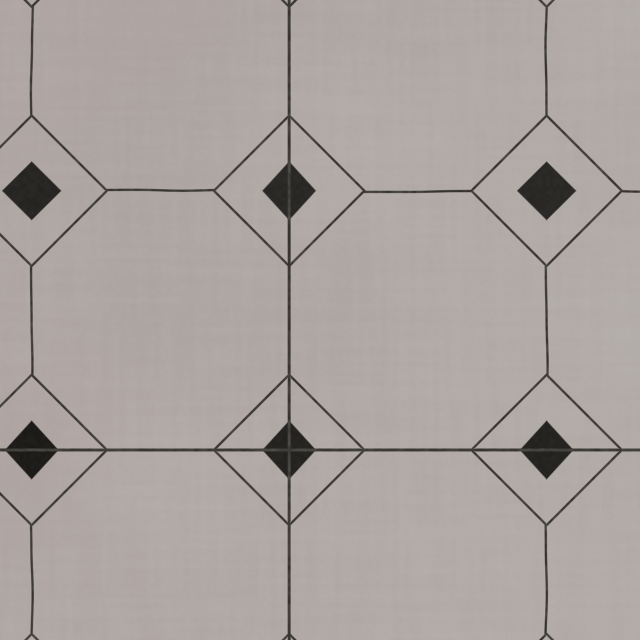
Reproduce this pattern procedurally as a three.js fragment shader.

```glsl
varying vec2 vUv;

float hash(vec2 p) {
  vec3 q = fract(vec3(p.xyx) * 0.1031);
  q += dot(q, q.yzx + 33.33);
  return fract((q.x + q.y) * q.z);
}

float noise(vec2 p) {
  vec2 i = floor(p);
  vec2 f = fract(p);
  f = f * f * (3.0 - 2.0 * f);
  return mix(mix(hash(i), hash(i + vec2(1.0, 0.0)), f.x),
             mix(hash(i + vec2(0.0, 1.0)), hash(i + 1.0), f.x), f.y);
}

// Coverage of a line, from the distance to its centre
float stroke(float d, float halfWidth) {
  return 1.0 - smoothstep(halfWidth - 0.0012, halfWidth + 0.0012, abs(d));
}

float diamond(vec2 p, vec2 radius) {
  return (dot(abs(p) / radius, vec2(1.0)) - 1.0) * min(radius.x, radius.y) * 0.7071;
}

// Stone surface: broad tone, faint crossing streaks and fine grain
vec3 stone(vec2 uv) {
  float tone = 0.25 + 0.3 * uv.x + 0.45 * (noise(uv * 4.0 + 7.0) - 0.5);
  tone += 0.22 * (noise(uv * vec2(110.0, 9.0)) - 0.5);
  tone += 0.22 * (noise(uv * vec2(9.0, 130.0) + 31.0) - 0.5);
  tone += 0.18 * (noise(uv * 260.0) - 0.5);
  vec3 color = mix(vec3(0.675, 0.645, 0.635), vec3(0.715, 0.694, 0.676), clamp(tone, 0.0, 1.0));
  float blush = noise(uv * 3.0 + 19.0) * (1.0 - uv.x);
  return color + vec3(0.008, -0.006, -0.004) * blush;
}

void main() {
  // Lattice of diamonds, two cells to each pressed sheet
  vec2 pitch = vec2(0.4023, 0.405);
  vec2 lattice = (vUv - vec2(0.4518, 0.2969)) / pitch;
  vec2 cell = floor(lattice + 0.5);
  vec2 p = (lattice - cell) * pitch;
  vec2 onSeam = 1.0 - mod(cell, 2.0);

  vec3 color = stone(vUv);

  // Small dark inset, trimmed slightly where a seam crosses it
  float trimmed = max(onSeam.x, onSeam.y);
  float inset = diamond(p, vec2(mix(0.0462, 0.0418, trimmed), 0.0458));
  vec3 insetColor = vec3(0.115, 0.11, 0.10) + 0.07 * pow(hash(cell + 11.0), 3.0);
  insetColor += 0.025 * (noise(vUv * 180.0) - 0.5);
  color = mix(color, insetColor, 1.0 - smoothstep(-0.0014, 0.0014, inset));

  // Diamond outline
  float frame = diamond(p, vec2(0.1175));
  float lines = stroke(frame, 0.0018);

  // Joints stop at the frame and waver; seams run straight through
  vec2 waver = vec2(noise(vec2(vUv.y * 14.0, cell.x + 5.0)),
                    noise(vec2(vUv.x * 14.0, cell.y + 23.0))) - 0.5;
  vec2 joint = p + 0.004 * waver * (1.0 - onSeam);
  vec2 reach = max(onSeam, vec2(smoothstep(-0.001, 0.001, frame)));
  lines = max(lines, stroke(joint.x, mix(0.0018, 0.0023, onSeam.x)) * reach.x);
  lines = max(lines, stroke(joint.y, mix(0.0018, 0.0023, onSeam.y)) * reach.y);

  // Uneven ink, paler over the insets
  vec3 ink = vec3(0.22, 0.21, 0.195) + 0.1 * (noise(vUv * 150.0) - 0.5);
  ink += 0.06 * (1.0 - smoothstep(-0.002, 0.002, inset));
  color = mix(color, ink, lines * 0.95);

  gl_FragColor = vec4(color, 1.0);
}
```
